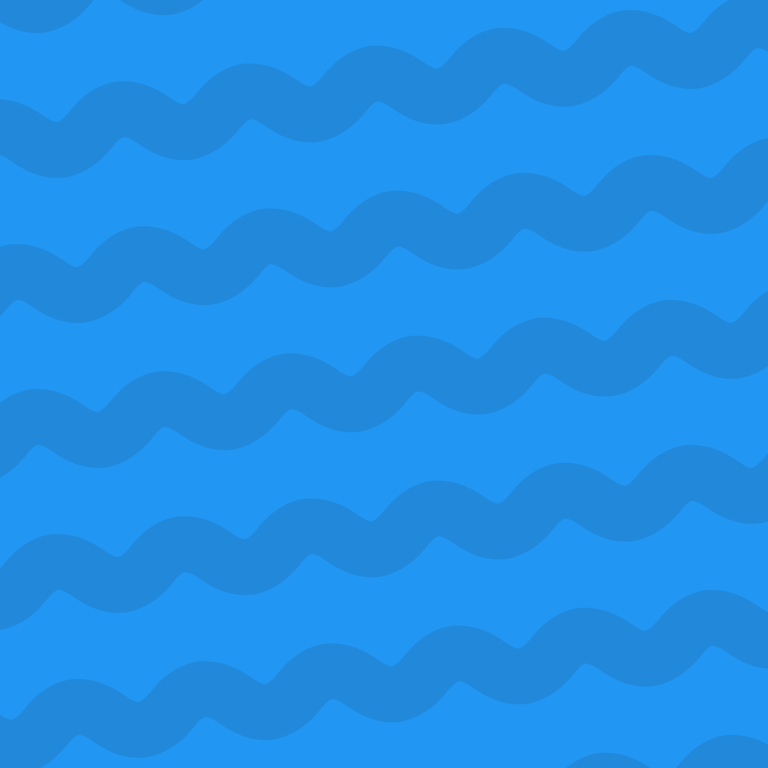
Write a WebGL 2 fragment shader that draws this pattern.

```glsl
#version 300 es
precision highp float;

uniform vec2 u_resolution;
out vec4 outColor;

float segmentDistance(vec2 p, vec2 a, vec2 b) {
    vec2 ab = b - a;
    float t = clamp(dot(p - a, ab) / dot(ab, ab), 0.0, 1.0);
    return length(p - a - ab * t);
}

vec2 bezier(vec2 a, vec2 b, vec2 c, vec2 d, float t) {
    float s = 1.0 - t;
    return s * s * s * a + 3.0 * s * s * t * b + 3.0 * s * t * t * c + t * t * t * d;
}

// Distance to a cubic curve, taken as a chain of short segments
float curveDistance(vec2 p, vec2 a, vec2 b, vec2 c, vec2 d) {
    const int STEPS = 12;
    float nearest = 1e3;
    vec2 previous = a;
    for (int i = 1; i <= STEPS; i++) {
        vec2 next = bezier(a, b, c, d, float(i) / float(STEPS));
        nearest = min(nearest, segmentDistance(p, previous, next));
        previous = next;
    }
    return nearest;
}

// One half wave, 20 wide and 5 high, slightly steeper after its crest
float archDistance(vec2 p) {
    vec2 crest = vec2(10.0, 5.0);
    float rise = curveDistance(p, vec2(0.0), vec2(2.83, 2.72), vec2(6.2, 4.96), crest);
    float fall = curveDistance(p, crest, vec2(14.18, 4.67), vec2(17.27, 2.53), vec2(20.0, 0.0));
    return min(rise, fall);
}

// Endless wave: arches alternate above and below the axis
float waveDistance(vec2 p) {
    float arch = floor(p.x / 20.0);
    float nearest = 1e3;
    for (int k = -1; k <= 1; k++) {
        float index = arch + float(k);
        float side = 1.0 - 2.0 * mod(index, 2.0);
        nearest = min(nearest, archDistance(vec2(p.x - 20.0 * index, p.y * side)));
    }
    return nearest;
}

void main() {
    // The canvas is 240 units high, so six waves fit across
    vec2 p = 240.0 * (gl_FragCoord.xy - 0.5 * u_resolution) / u_resolution.y;
    float pixel = 240.0 / u_resolution.y;

    // Tilt the rows upward to the right
    float tilt = radians(8.0);
    p = vec2(cos(tilt) * p.x + sin(tilt) * p.y, cos(tilt) * p.y - sin(tilt) * p.x);
    p.x -= 0.3;

    // Stack the rows
    float rowHeight = 45.75;
    p.y = mod(p.y + 0.5 * rowHeight, rowHeight) - 0.5 * rowHeight;

    // Broad stroke along each wave
    float stroke = waveDistance(p) - 8.7;
    float coverage = 1.0 - smoothstep(-0.75 * pixel, 0.75 * pixel, stroke);

    vec3 water = vec3(0.129, 0.588, 0.953);
    vec3 band = vec3(0.129, 0.533, 0.855);
    outColor = vec4(mix(water, band, coverage), 1.0);
}
```
